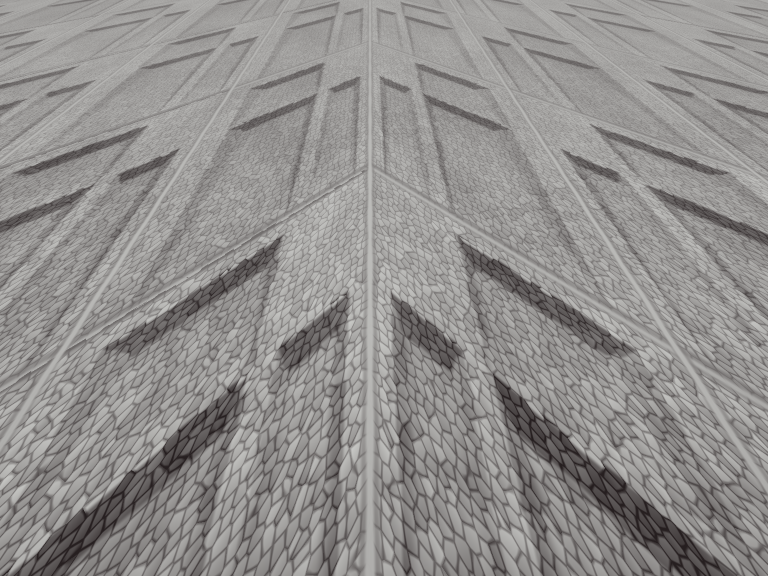
A WebGL 2 fragment shader for this texture:

```glsl
#version 300 es
precision highp float;
// Corner of a pebbled concrete facade seen steeply from below, with wedge-shaped recesses in each panel.

uniform vec2 u_resolution;
out vec4 fragColor;

#define CORNER_X 0.4818             // corner seam, share of canvas width
#define HORIZON 1.2135              // vanishing line, in canvas heights
#define SIDE_VANISH 0.8333          // distance of the sideways vanishing point
#define PANEL_SLOPE 0.65            // spread of the upright seams
#define ROW_START 1.655             // depth of the first cross joint
#define ROW_STEP 1.254              // depth of one panel row
#define PEBBLES vec2(36.0, 54.0)    // pebbles per panel, across and up
#define PEBBLE_CONTRAST 0.30
#define EDGE_RAGGED 0.011
#define SEAM_HALF 0.010
#define JOINT_HALF 0.007

const vec3 SHADOW = vec3(0.32, 0.30, 0.30);
const vec3 LIGHT = vec3(0.75, 0.75, 0.74);
const float FACE = 0.655, FLOOR = 0.61, LEFT_BEVEL = 0.49;
const float RIGHT_BEVEL = 0.555, UNDERSIDE = 0.365;

// Recesses in panel units: left, bottom, right, top
const vec4 RECESSES[3] = vec4[3](
    vec4(0.37, 0.65, 0.87, 0.94),
    vec4(0.075, 0.01, 0.30, 0.645),
    vec4(0.375, 0.01, 0.86, 0.645));

vec2 hash2(vec2 p) {
    vec2 q = vec2(dot(p, vec2(127.1, 311.7)), dot(p, vec2(269.5, 183.3)));
    return fract(sin(q) * 43758.55);
}

// Cellular pebbles: x = signed brightness, yz = random pair of the stone
vec3 pebbles(vec2 p) {
    vec2 cell = floor(p), f = p - cell, nearest = vec2(0.0), id = vec2(0.0);
    float d1 = 9.0, d2 = 9.0;
    for (int j = -1; j <= 1; j++)
    for (int i = -1; i <= 1; i++) {
        vec2 o = vec2(i, j), h = hash2(cell + o);
        vec2 r = o + 0.1 + 0.8 * h - f;
        float d = length(r);
        if (d < d1) { d2 = d1; d1 = d; nearest = r; id = h; }
        else d2 = min(d2, d);
    }
    float gap = 1.0 - smoothstep(0.0, 0.28, d2 - d1);
    float facet = dot(nearest, vec2(id.x - 0.5, -0.5));
    return vec3(0.14 + 0.5 * (id.y - 0.5) + 0.5 * facet - 0.75 * gap, id);
}

float above(float edge, float soft) { return smoothstep(-soft, soft, edge); }

// Recess deepest under its top edge, running out flush at the bottom
float carve(float tone, vec2 q, vec4 box, vec2 soft) {
    float left = q.x - box.x, right = box.z - q.x;
    float up = box.w - q.y, low = q.y - box.y;
    float depth = sqrt(clamp(low / (box.w - box.y), 0.0, 1.0));
    float narrow = min(1.0, 2.0 * (box.z - box.x));
    float inside = above(left, soft.x) * above(right, soft.x)
                 * above(up, soft.y) * above(low, soft.y);
    float ground = FLOOR - 0.09 * exp(-max(up, 0.0) * 11.0) * depth;
    ground = mix(FACE - 0.02, ground, depth);
    ground = mix(LEFT_BEVEL, ground, above(left - 0.045 * depth, soft.x + 0.01));
    ground = mix(RIGHT_BEVEL, ground, above(right - 0.11 * narrow * depth, soft.x + 0.012));
    float under = above(0.066 - up, soft.y) * above(left - 0.45 * up, soft.x)
                * above(right - 1.7 * narrow * up, soft.x);
    return mix(tone, mix(ground, UNDERSIDE, under), inside);
}

vec3 facade(vec2 p, float pixel) {
    // Perspective to panel coordinates, mirrored about the corner
    float x = abs(p.x), y = HORIZON - p.y, side = step(0.0, p.x);
    vec2 wall = vec2(x / (PANEL_SLOPE * y), ((x + SIDE_VANISH) / y - ROW_START) / ROW_STEP);
    vec2 size = pixel * vec2(1.0 / (PANEL_SLOPE * y), (x + SIDE_VANISH) / (y * y * ROW_STEP));
    vec2 soft = 0.5 * size + 0.004;

    // Stones, fading where they become finer than the pixels
    vec3 stone = pebbles(wall * PEBBLES + side * 517.0);
    float fine = size.y * PEBBLES.y;
    float detail = 1.0 / (1.0 + 0.5 * fine * fine);

    // Panels and recesses with chipped edges
    vec2 ragged = wall + (stone.yz - 0.5) * EDGE_RAGGED * detail;
    vec2 panel = floor(ragged), q = ragged - panel;
    vec2 chance = hash2(panel + side * 31.0);
    float tone = FACE;
    for (int i = 0; i < 3; i++) tone = carve(tone, q, RECESSES[i], soft);

    // Weathering and tone of each panel
    vec2 w = wall * 6.0 + side * 4.0;
    tone += 0.012 * (sin(w.x * 1.7 + sin(w.y * 1.3)) + sin(w.y * 2.1 + 2.0 * sin(w.x)));
    tone += 0.035 * (chance.x - 0.5);
    tone += PEBBLE_CONTRAST * stone.x * detail * (0.55 + 0.45 * smoothstep(0.4, 1.1, y));

    // Cross joints: pale mortar or dark gap under a thin shadow
    float row = wall.y - round(wall.y);
    float shade = above(0.018 - abs(row - 0.006), soft.y);
    float mortar = above(JOINT_HALF - abs(row), soft.y);
    tone = mix(tone, 0.48, 0.6 * shade);
    tone = mix(tone, mix(0.73, 0.42, step(0.65, chance.y)), 0.85 * mortar);

    // Upright seams with a dark flank
    float column = wall.x - round(wall.x) + 0.0015 * sin(wall.y * 43.0);
    tone = mix(tone, 0.50, 0.55 * above(0.019 - abs(column - 0.004), soft.x));
    tone = mix(tone, 0.74, 0.95 * above(SEAM_HALF - abs(column), soft.x));

    // Distance haze, and less light close by
    tone = mix(tone, 0.66, 0.35 * (1.0 - smoothstep(0.2, 0.6, y)));
    tone -= 0.05 * smoothstep(0.65, 1.25, y) + 0.03 * x * y;
    return mix(SHADOW, LIGHT, clamp((tone - 0.307) / 0.44, -0.4, 1.25));
}

void main() {
    float pixel = 1.0 / u_resolution.y;
    vec2 p = (gl_FragCoord.xy - vec2(CORNER_X * u_resolution.x, 0.0)) * pixel;
    vec3 sum = vec3(0.0);
    for (int i = 0; i < 4; i++) {
        vec2 offset = vec2(i % 2, i / 2) * 0.5 - 0.25;
        sum += facade(p + offset * pixel, pixel);
    }
    fragColor = vec4(sum / 4.0, 1.0);
}
```
